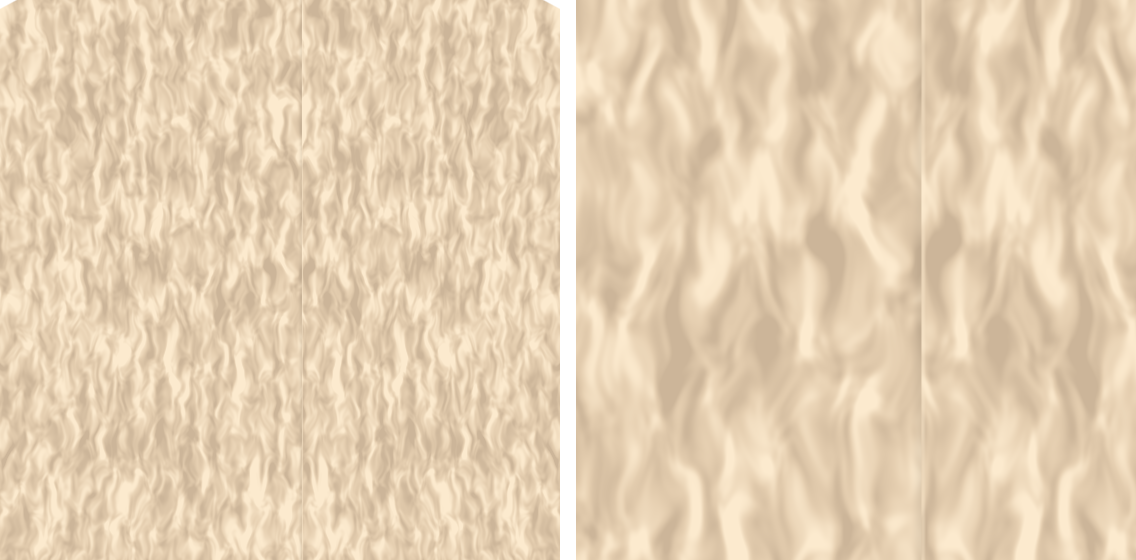
Left: the whole. Right: its middle third, enlarged.
Reproduce this texture procedurally as a WebGL 1 fragment shader.

```glsl
precision highp float;
// Pale beige bark-like grain in two mirrored panels that meet at an off-centre seam.
uniform vec2 u_resolution;

const float SEAM_X = 0.539;
const float MIRROR_SCALE = 1.076; // the right panel is slightly compressed
const vec3 SHADOW = vec3(0.79, 0.70, 0.59);
const vec3 TAN = vec3(0.90, 0.81, 0.69);
const vec3 CREAM = vec3(0.99, 0.92, 0.81);
const vec3 PAPER = vec3(1.0);

vec2 hashGradient(vec2 cell) {
  vec3 h = fract(cell.xyx * vec3(0.1031, 0.1030, 0.0973));
  h += dot(h, h.yzx + 33.33);
  float angle = 6.28318 * fract((h.x + h.y) * h.z);
  return vec2(cos(angle), sin(angle));
}

float gradientNoise(vec2 p) {
  vec2 i = floor(p);
  vec2 f = p - i;
  vec2 w = f * f * f * (f * (f * 6.0 - 15.0) + 10.0);
  float a = dot(hashGradient(i), f);
  float b = dot(hashGradient(i + vec2(1.0, 0.0)), f - vec2(1.0, 0.0));
  float c = dot(hashGradient(i + vec2(0.0, 1.0)), f - vec2(0.0, 1.0));
  float d = dot(hashGradient(i + vec2(1.0)), f - vec2(1.0));
  return mix(mix(a, b, w.x), mix(c, d, w.x), w.y);
}

// Wavy, slightly leaning coordinates for the fibres
vec2 bendFibres(vec2 p) {
  float lean = 0.16 * (1.0 - smoothstep(0.1, 0.5, p.x)) * (1.0 - p.y);
  float wave = gradientNoise(p * vec2(9.0, 11.0) + 71.0);
  float ripple = gradientNoise(p * vec2(34.0, 30.0) + 23.0);
  float lift = gradientNoise(p * vec2(40.0, 18.0) + 47.0);
  return p + vec2(0.014 * wave + 0.011 * ripple - lean * p.y, 0.035 * lift);
}

// Tone from 0 (furrow) to 1 (ridge)
float grainTone(vec2 p) {
  vec2 q = bendFibres(p);
  float tone = 0.48;
  tone += 0.85 * gradientNoise(q * vec2(46.0, 12.0) + 5.0);
  tone += 0.70 * gradientNoise(q * vec2(74.0, 30.0) + 131.0);
  tone += 0.28 * gradientNoise(q * vec2(130.0, 70.0) + 211.0);
  tone += 0.22 * gradientNoise(p * vec2(5.0, 4.0) + 17.0);
  float streak = gradientNoise(q * vec2(32.0, 7.0) + 307.0);
  tone += 0.36 * smoothstep(0.18, 0.45, streak);
  tone -= 0.22 * smoothstep(0.22, 0.5, -streak);
  return clamp(tone, 0.0, 1.0);
}

vec3 grainColor(vec2 p) {
  float tone = grainTone(p);
  vec3 color = mix(SHADOW, TAN, smoothstep(-0.15, 0.6, tone));
  return mix(color, CREAM, smoothstep(0.4, 1.05, tone));
}

// Coverage of the bare triangles in both top corners
float cornerCut(vec2 uv, float pixel) {
  vec2 fromCorner = vec2(min(uv.x, 1.0 - uv.x), 1.0 - uv.y);
  float edge = dot(fromCorner, normalize(vec2(0.016, 0.030))) - 0.0141;
  return 1.0 - smoothstep(-pixel, pixel, edge);
}

void main() {
  vec2 uv = gl_FragCoord.xy / u_resolution;
  float pixel = 1.0 / min(u_resolution.x, u_resolution.y);

  // Mirrored panels
  vec3 leftPanel = grainColor(uv);
  vec3 rightPanel = grainColor(vec2((1.0 - uv.x) * MIRROR_SCALE, uv.y));
  float fromSeam = uv.x - SEAM_X;
  float side = smoothstep(-0.5 * pixel, 0.5 * pixel, fromSeam);
  vec3 color = mix(leftPanel, rightPanel, side);

  // Seam: soft shade on the left, thin highlight on the right
  color *= 1.0 - 0.06 * (1.0 - side) * smoothstep(-0.007, 0.0, fromSeam);
  float glint = side * (1.0 - smoothstep(0.001, 0.003, fromSeam));
  color = mix(color, CREAM, 0.4 * glint);

  color = mix(color, PAPER, cornerCut(uv, pixel));
  gl_FragColor = vec4(color, 1.0);
}
```
